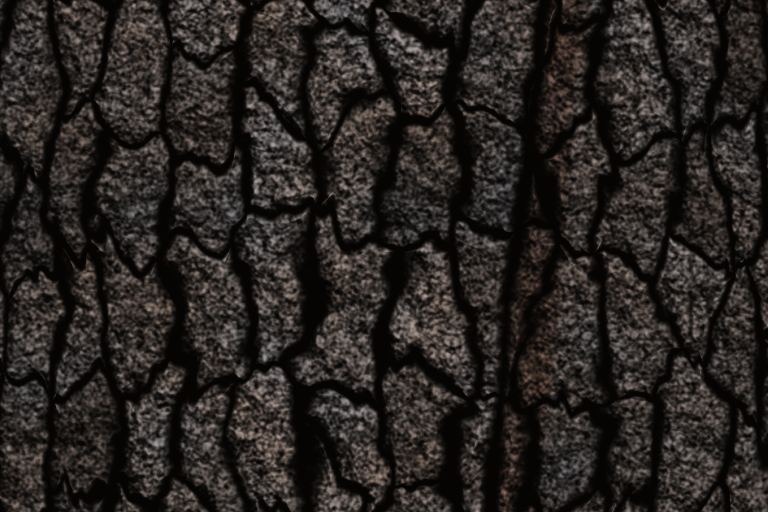
A Shadertoy shader for this texture:

```glsl
// Dark tree bark: upright plates split by deep cracks, wrapped on a trunk.
// Warped Voronoi cells give plates and cracks; gradient noise gives the
// rough surface. The height field is lit from above and dimmed in cracks.

#define COLUMNS 6.0        // plate columns per radian of trunk
#define ROWS 4.2           // plates per canvas height
#define CRACK_EDGE 0.2     // distance at which crack shadow ends
#define PLATE_HEIGHT 0.03
#define ROUGHNESS 0.016
#define SPECKLE 1.15
#define EXPOSURE 0.56
#define SHADOW vec3(0.020, 0.016, 0.012)
#define BARK vec3(0.50, 0.46, 0.445)
#define LIGHT vec3(0.2, 0.6, 0.77)

vec2 hash2(vec2 p) {
    vec3 a = fract(p.xyx * vec3(0.1031, 0.1030, 0.0973));
    a += dot(a, a.yzx + 33.33);
    return fract((a.xx + a.yz) * a.zy);
}

float cornerSlope(vec2 cell, vec2 offset) {
    float angle = 6.2832 * hash2(cell).x;
    return dot(vec2(cos(angle), sin(angle)), offset);
}

float gradientNoise(vec2 p) {
    vec2 i = floor(p), f = p - i, e = vec2(1.0, 0.0);
    vec2 s = f * f * f * (f * (f * 6.0 - 15.0) + 10.0);
    return mix(mix(cornerSlope(i, f), cornerSlope(i + e, f - e), s.x),
               mix(cornerSlope(i + e.yx, f - e.yx), cornerSlope(i + 1.0, f - 1.0), s.x), s.y);
}

float fbm(vec2 p) {
    float sum = 0.0, amplitude = 1.0;
    for (int i = 0; i < 4; i++) {
        sum += amplitude * gradientNoise(p);
        p = mat2(1.68, 1.26, -1.26, 1.68) * p + 17.3;
        amplitude *= 0.55;
    }
    return sum;
}

vec2 plateCentre(vec2 cell) {
    return cell + 0.5 + (hash2(cell + 40.0) - 0.5) * vec2(0.5, 0.85);
}

// x: distance to the nearest crack, y: random value of the plate
vec2 plates(vec2 q) {
    vec2 base = floor(q), nearest = vec2(0.0), owner = base;
    float best = 9.0;
    for (int j = -1; j <= 1; j++)
    for (int i = -1; i <= 1; i++) {
        vec2 cell = base + vec2(i, j);
        vec2 r = plateCentre(cell) - q;
        if (dot(r, r) < best) { best = dot(r, r); nearest = r; owner = cell; }
    }
    float edge = 9.0;
    for (int j = -2; j <= 2; j++)
    for (int i = -2; i <= 2; i++) {
        vec2 cell = owner + vec2(i, j);
        vec2 r = plateCentre(cell) - q, gap = r - nearest;
        if (dot(gap, gap) > 0.0001) {
            vec2 n = normalize(gap);
            // level cracks are narrower than upright ones
            edge = min(edge, dot(0.5 * (r + nearest), n) * (1.0 + 2.0 * n.y * n.y));
        }
    }
    return vec2(edge, hash2(owner + 7.0).y);
}

// Signed distance across the long slanting furrow
float furrow(vec2 p) {
    return p.x - 0.26 - 0.107 * p.y - 0.02 * gradientNoise(p * 7.0);
}

// x: height, y: crack distance, z: random value of the plate
vec3 relief(vec2 p) {
    vec2 q = vec2(COLUMNS * asin(clamp(p.x * 1.13, -0.98, 0.98)), ROWS * p.y) + 20.0;
    q += 0.38 * vec2(gradientNoise(q * 1.1), gradientNoise(q * 1.1 + 31.0));
    q += 0.16 * vec2(gradientNoise(q * 3.7), gradientNoise(q * 3.7 + 57.0));
    vec2 plate = plates(q);
    float crack = min(plate.x, abs(furrow(p)) * 7.0);
    crack += 0.07 * gradientNoise(q * 0.8 + 9.0) + 0.04 * gradientNoise(p * 42.0);
    crack = max(crack, 0.0);
    float height = PLATE_HEIGHT * (1.0 - exp(-crack / 0.12));
    return vec3(height + ROUGHNESS * fbm(p * vec2(13.0, 12.0) + 5.0), crack, plate.y);
}

void mainImage(out vec4 fragColor, in vec2 fragCoord) {
    vec2 p = (fragCoord - 0.5 * iResolution.xy) / iResolution.y;

    // Surface normal and diffuse light
    vec2 e = vec2(0.003, 0.0);
    vec3 surface = relief(p);
    vec2 slope = vec2(relief(p + e).x, relief(p + e.yx).x) - surface.x;
    vec3 normal = normalize(vec3(-slope / e.x, 1.0));
    float diffuse = pow(max(dot(normal, normalize(LIGHT)), 0.0) / 0.77, 1.5);

    // Crack shadow, fine fissures and grain
    float cavity = smoothstep(0.03, CRACK_EDGE, surface.y);
    float fissure = mix(0.55, 1.0, smoothstep(0.0, 0.12, abs(gradientNoise(p * vec2(15.0, 22.0) + 3.0))));
    float grain = gradientNoise(p * vec2(62.0, 70.0)) + gradientNoise(p * 118.0 + 11.0);
    float tone = EXPOSURE * diffuse * cavity * fissure * max(1.0 + SPECKLE * grain, 0.1);
    tone *= mix(0.75, 1.25, surface.z) * (1.0 - 0.5 * p.x * p.x);
    tone = tone / (1.0 + 0.12 * tone * tone);

    // Warm and grey patches, browner smooth strip beside the furrow
    float warmth = 0.12 * gradientNoise(p * 6.0 + 80.0);
    float side = furrow(p);
    float strip = smoothstep(0.0, 0.02, side) * (1.0 - smoothstep(0.07, 0.1, side));
    vec3 tint = vec3(1.0 + warmth, 1.0, 1.0 - warmth) * mix(vec3(1.0), vec3(0.85, 0.72, 0.66), strip);
    fragColor = vec4(SHADOW + BARK * tint * tone, 1.0);
}
```
